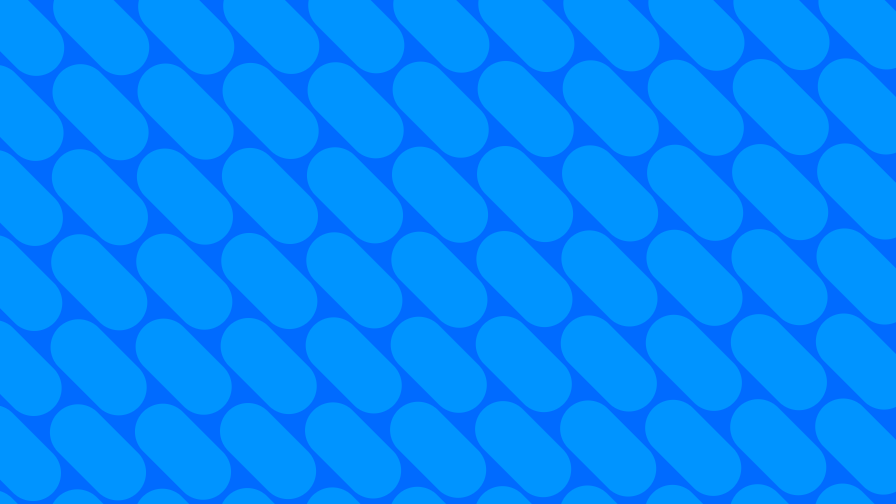
A WebGL 2 fragment shader for this pattern:

```glsl
#version 300 es
precision highp float;

uniform vec2 u_resolution;
out vec4 fragColor;

// Distance to a horizontal capsule centred on the origin
float capsule(vec2 p, float halfLength, float radius) {
    p.x -= clamp(p.x, -halfLength, halfLength);
    return length(p) - radius;
}

// Capsule at the middle of every cell of a rectangular grid
float capsuleGrid(vec2 p, vec2 cell) {
    vec2 local = (fract(p / cell + 0.5) - 0.5) * cell;
    return capsule(local, 0.0563, 0.0555);
}

void main() {
    vec2 uv = gl_FragCoord.xy / u_resolution.y;

    // Axes along and across the capsules, which slope down to the right
    vec2 q = uv - vec2(0.8718, 0.445);
    vec2 p = vec2(q.x - q.y, q.x + q.y) * sqrt(0.5);

    // Two interleaved grids form the staggered layout
    vec2 cell = vec2(0.2368, 0.2404);
    float d = min(capsuleGrid(p, cell), capsuleGrid(p - 0.5 * cell, cell));

    vec3 deepBlue = vec3(0.0, 0.42, 1.0);
    vec3 skyBlue = vec3(0.0, 0.58, 1.0);
    float coverage = clamp(0.5 - d * u_resolution.y, 0.0, 1.0);
    fragColor = vec4(mix(deepBlue, skyBlue, coverage), 1.0);
}
```
